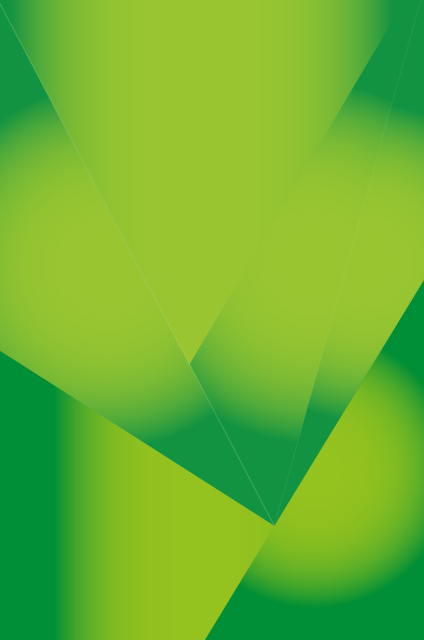
A Shadertoy shader for this background:

```glsl
#define ASPECT 0.664
#define FALLOFF 3.7
#define APEX vec2(0.4297, 0.1784)
#define FOLD vec2(0.2969, 0.4310)
#define TOP_LEFT vec2(-0.003, 1.0)
#define TOP_FOLD vec2(0.634, 1.0)
#define TOP_STRIP vec2(0.659, 1.0)
#define EDGE_LEFT vec2(0.0, 0.4518)
#define EDGE_RIGHT vec2(0.664, 0.5625)
#define HAIRLINE 0.0008

const vec3 deepGreen = vec3(0.0, 0.56, 0.21);
const vec3 deepLime = vec3(0.58, 0.76, 0.12);
const vec3 paleGreen = vec3(0.07, 0.575, 0.26);
const vec3 paleLime = vec3(0.60, 0.775, 0.19);

// Signed distance to a line, positive on the left of a -> b
float side(vec2 p, vec2 a, vec2 b) {
    vec2 along = normalize(b - a);
    return dot(p - a, vec2(-along.y, along.x));
}

// Brightness with a broad plateau and a soft rim
float glow(float dist, float radius) {
    return 1.0 - pow(min(abs(dist) / radius, 1.0), FALLOFF);
}

float cover(float d, float pixel) {
    return smoothstep(-0.6 * pixel, 0.6 * pixel, d);
}

float hairline(float d, float pixel) {
    float width = max(HAIRLINE, pixel * 0.6);
    return (1.0 - smoothstep(0.0, 2.0 * width, abs(d))) * HAIRLINE / width;
}

void mainImage(out vec4 fragColor, in vec2 fragCoord) {
    vec2 p = fragCoord / iResolution.xy * vec2(ASPECT, 1.0);
    float pixel = 1.0 / iResolution.y;

    // Fold lines
    float leftFold = -side(p, APEX, TOP_LEFT);
    float rightFold = side(p, FOLD, TOP_FOLD);
    float stripFold = -side(p, APEX, TOP_STRIP);
    float rightEdge = side(p, APEX, EDGE_RIGHT);
    float lowerEdge = side(p, EDGE_LEFT, APEX);

    // Lower background
    float lowerLeft = glow(p.x - 0.319, 0.234);
    float lowerRight = glow(distance(p, vec2(0.492, 0.267)), 0.217);
    float lower = mix(lowerRight, lowerLeft, cover(rightEdge, pixel));
    vec3 color = mix(deepGreen, deepLime, lower);

    // Upper panels
    float panel = glow(distance(p, vec2(0.169, 0.583)), 0.284);
    float middle = glow(distance(p, vec2(0.488, 0.590)), 0.283);
    float strip = glow(distance(p, vec2(0.573, 0.590)), 0.249);
    float wedge = glow(p.x - 0.316, 0.300);
    panel = mix(panel, middle, cover(leftFold, pixel));
    panel = mix(panel, strip, cover(stripFold, pixel));
    panel = mix(panel, wedge, cover(min(leftFold, rightFold), pixel));
    vec3 upper = mix(paleGreen, paleLime, panel);

    // Faint light along the folds
    float sheen = 0.22 * hairline(leftFold, pixel) + 0.07 * hairline(stripFold, pixel);
    upper = mix(upper, vec3(0.9, 0.95, 0.7), sheen);

    color = mix(color, upper, cover(min(rightEdge, lowerEdge), pixel));
    fragColor = vec4(color, 1.0);
}
```
